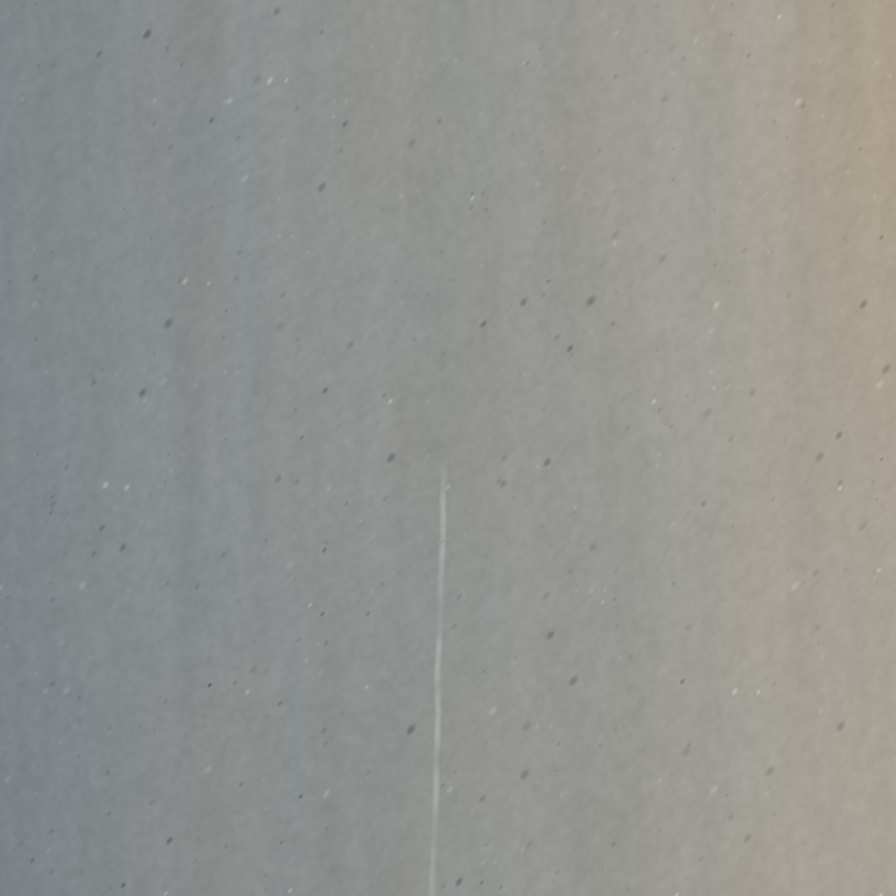
This texture is drawn by a WebGL 1 fragment shader. Its source:

```glsl
precision highp float;
uniform vec2 u_resolution;

float hash(vec2 p) {
  return fract(sin(dot(p, vec2(127.1, 311.7))) * 43758.5453);
}

float noise(vec2 p) {
  vec2 cell = floor(p);
  vec2 f = fract(p);
  f = f * f * (3.0 - 2.0 * f);
  float low = mix(hash(cell), hash(cell + vec2(1.0, 0.0)), f.x);
  float high = mix(hash(cell + vec2(0.0, 1.0)), hash(cell + 1.0), f.x);
  return mix(low, high, f.y);
}

float signedNoise(vec2 p) {
  return noise(p) * 2.0 - 1.0;
}

// Sparse soft ellipses, one at most per cell, leaning to the upper right
float specks(vec2 p, float cells, float share, float seed) {
  vec2 cell = floor(p * cells);
  vec2 key = cell + seed;
  vec2 centre = 0.35 + 0.3 * vec2(hash(key + 3.7), hash(key + 9.2));
  vec2 d = fract(p * cells) - centre;
  d = vec2(d.x - 0.45 * d.y, 0.75 * d.y);
  float radius = mix(0.12, 0.27, hash(key + 17.3));
  float strength = mix(0.35, 1.0, hash(key + 23.9));
  float present = step(hash(key), share);
  return present * strength * (1.0 - smoothstep(0.1 * radius, radius, length(d)));
}

// Broad light falling from cool left to warm right
vec3 baseColour(vec2 p) {
  vec3 cool = vec3(0.497, 0.525, 0.540);
  vec3 slate = vec3(0.535, 0.552, 0.552);
  vec3 neutral = vec3(0.592, 0.594, 0.578);
  vec3 warm = vec3(0.660, 0.637, 0.592);
  float x = p.x + 0.05 * (p.y - 0.5);
  vec3 colour = mix(cool, slate, smoothstep(-0.05, 0.26, x));
  colour = mix(colour, neutral, smoothstep(0.18, 0.72, x));
  colour = mix(colour, warm, smoothstep(0.55, 1.02, x));
  float corner = smoothstep(0.78, 1.05, p.x) * smoothstep(0.15, 1.0, p.y);
  return colour + corner * vec3(0.010, -0.008, -0.045);
}

// Long vertical bands that fade in and out
float streaks(vec2 p) {
  float wide = signedNoise(vec2(p.x * 14.0, p.y * 1.3));
  float medium = signedNoise(vec2(p.x * 38.0 + 5.0, p.y * 2.0));
  float thin = signedNoise(vec2(p.x * 85.0 + 11.0, p.y * 4.0));
  return 0.010 * wide + 0.009 * medium + 0.005 * thin;
}

// Fine slanted grain with a weaker coarse mottle
float grain(vec2 p) {
  vec2 q = vec2(p.x - 0.4 * p.y, p.y + 0.2 * p.x);
  float fine = signedNoise(q * vec2(190.0, 150.0));
  float mid = signedNoise(q * vec2(100.0, 75.0) + 31.0);
  float coarse = signedNoise(p * 32.0 + 57.0);
  return 0.011 * fine + 0.009 * mid + 0.004 * coarse;
}

// Thin broken pale line in the lower half
float scratch(vec2 p) {
  float centre = 0.482 + 0.030 * p.y + 0.0015 * signedNoise(vec2(2.0, p.y * 20.0));
  float line = 1.0 - smoothstep(0.0005, 0.0055, abs(p.x - centre));
  float broken = smoothstep(0.2, 0.75, noise(vec2(8.0, p.y * 26.0)));
  float ends = 1.0 - smoothstep(0.47, 0.495, p.y);
  return line * ends * mix(0.3, 1.0, broken);
}

void main() {
  vec2 p = gl_FragCoord.xy / u_resolution;
  vec3 colour = baseColour(p);
  colour += streaks(p) + grain(p);

  // Faint uneven tint
  float tint = signedNoise(p * vec2(18.0, 6.0) + 40.0);
  colour += tint * vec3(0.004, -0.001, -0.004);

  // Dark pits and pale flecks
  float pits = specks(p, 40.0, 0.05, 13.0) + 0.5 * specks(p + 0.37, 62.0, 0.07, 71.0);
  float flecks = specks(p + 0.19, 44.0, 0.025, 113.0) + 0.5 * specks(p, 66.0, 0.05, 157.0);
  colour -= 0.13 * pits * vec3(1.0, 0.98, 0.94);
  colour += 0.12 * flecks;
  colour += 0.085 * scratch(p);

  gl_FragColor = vec4(clamp(colour, 0.0, 1.0), 1.0);
}
```
